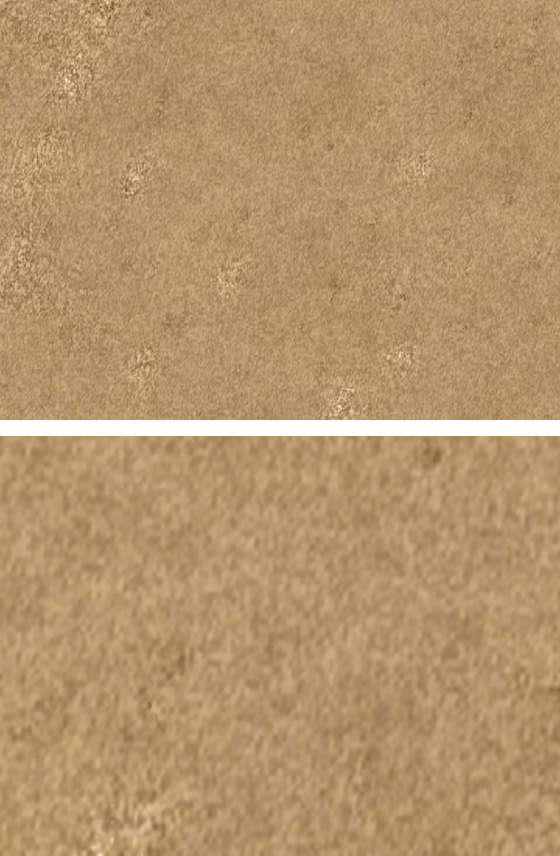
Top: the whole. Bottom: its middle third, enlarged.
This texture is drawn by a Shadertoy shader. Its source:

```glsl
// Dry packed sand with fine grain, roughened patches, dark tufts and pale scratches.

const vec3 SAND = vec3(0.702, 0.572, 0.406);
const vec3 SHADE_AXIS = vec3(1.0, 1.0, 0.97);
const vec3 OCHRE_AXIS = vec3(0.25, 0.0, -0.8);
const float SLANT = 0.32;

// Integer hash of a lattice cell, from 0 to 1
float hash(vec2 cell, float seed) {
    uvec2 u = uvec2(ivec2(cell) + 4096);
    uint h = u.x * 1597334677u ^ u.y * 3812015801u ^ uint(seed) * 2654435769u;
    h = (h ^ (h >> 16)) * 2246822519u;
    h = (h ^ (h >> 13)) * 3266489917u;
    return float((h ^ (h >> 16)) >> 8) / 16777216.0;
}

// Smooth value noise centred on zero
float noise(vec2 p, float seed) {
    vec2 cell = floor(p);
    vec2 f = fract(p);
    f = f * f * (3.0 - 2.0 * f);
    float low = mix(hash(cell, seed), hash(cell + vec2(1, 0), seed), f.x);
    float high = mix(hash(cell + vec2(0, 1), seed), hash(cell + 1.0, seed), f.x);
    return mix(low, high, f.y) - 0.5;
}

float fbm(vec2 p, float seed) {
    float sum = 0.0;
    float weight = 0.6;
    for (int i = 0; i < 4; i++) {
        sum += weight * noise(p, seed + float(i));
        p = p * 2.07 + 3.7;
        weight *= 0.5;
    }
    return sum;
}

// Soft slanted spots strewn over a jittered grid; reach is in cells
float scatter(vec2 p, float density, float chance, vec2 reach, float seed) {
    vec2 q = p * density;
    vec2 home = floor(q);
    float cover = 0.0;
    for (int j = -1; j <= 1; j++) {
        for (int i = -1; i <= 1; i++) {
            vec2 cell = home + vec2(i, j);
            vec2 jitter = vec2(hash(cell, seed), hash(cell, seed + 1.0));
            vec2 d = q - cell - 0.15 - 0.7 * jitter;
            d.x -= SLANT * d.y;
            d /= reach * mix(0.7, 1.2, hash(cell, seed + 2.0));
            float present = step(hash(cell, seed + 3.0), chance);
            cover = max(cover, present * exp(-dot(d, d)));
        }
    }
    return cover;
}

// Two crossed layers of narrow upright grains
float sandGrain(vec2 p) {
    vec2 leaning = vec2(p.x - SLANT * p.y, p.y + 0.1 * p.x);
    return 0.62 * noise(p * vec2(270.0, 185.0), 11.0)
         + 0.62 * noise(leaning * vec2(225.0, 150.0), 12.0);
}

void mainImage(out vec4 fragColor, in vec2 fragCoord) {
    vec2 p = fragCoord / iResolution.y;

    // Ragged regions where the surface is disturbed
    vec2 ragged = p + 0.025 * vec2(noise(p * 28.0, 21.0), noise(p * 28.0, 22.0));
    float field = smoothstep(0.0, 0.3, fbm(ragged * 3.2, 31.0));
    float clump = scatter(ragged, 4.5, 0.3, vec2(0.22, 0.3), 41.0);
    float tuft = scatter(ragged, 12.0, 0.34, vec2(0.16, 0.28), 51.0);
    float rough = clamp(0.65 * field + 0.85 * clump + 0.5 * tuft, 0.0, 1.2);

    // Broad tone and soft mottling
    float shade = 0.055 * fbm(p * 5.0, 61.0)
                + 0.035 * noise(p * 24.0, 71.0)
                + 0.04 * noise(p * vec2(95.0, 62.0), 72.0);

    // Grain, stronger on disturbed ground
    float grain = sandGrain(p);
    shade += grain * mix(0.16, 0.4, rough);

    // Dark pits and pale flecks
    float pit = smoothstep(0.2, 0.45, noise(p * vec2(190.0, 115.0), 81.0));
    float fleck = smoothstep(0.2, 0.45, noise(p * vec2(210.0, 150.0), 82.0));
    shade -= pit * (0.09 * rough + 0.06 * tuft) + 0.025 * tuft;
    shade += fleck * (0.07 * rough + 0.14 * clump * clump) + 0.02 * clump;

    // Thin slanted scratches, each with a shadow beside it
    vec2 shadowShift = vec2(0.005, 0.0);
    float scratch = scatter(p, 9.0, 0.16, vec2(0.02, 0.17), 91.0);
    float shadow = scatter(p + shadowShift, 9.0, 0.16, vec2(0.03, 0.17), 91.0);
    shade += (0.13 * scratch - 0.08 * shadow) * (0.7 + 0.8 * grain);

    // Pale flecks lose colour, sandy patches lean to ochre
    float ochre = 0.035 * noise(p * vec2(120.0, 85.0), 101.0) + 0.03 * noise(p * 9.0, 102.0);
    float bleach = 0.06 * fleck * clump + 0.03 * scratch;
    vec3 color = SAND + shade * SHADE_AXIS + ochre * OCHRE_AXIS;
    color.b += bleach;

    fragColor = vec4(clamp(color, 0.0, 1.0), 1.0);
}
```
